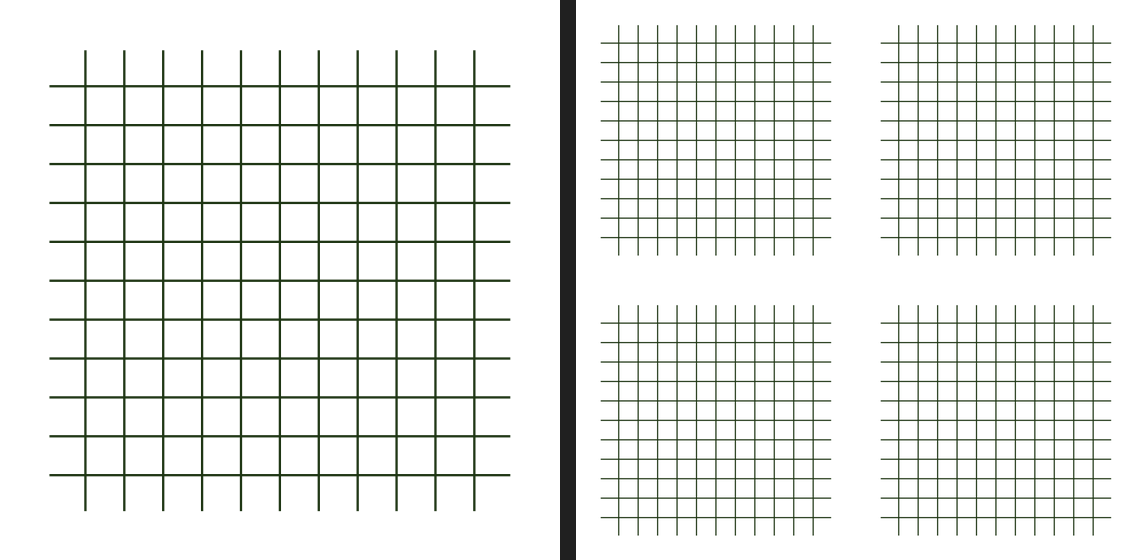
Left: one tile. Right: repeated 2 by 2.
Reproduce this pattern procedurally as a WebGL 1 fragment shader.

```glsl
precision highp float;

uniform vec2 u_resolution;

const vec3 PAPER = vec3(1.0);
const vec3 INK = vec3(0.12, 0.21, 0.08);

const vec2 GRID_CENTER = vec2(0.4998, 0.4987);
const float LINES_PER_SIDE = 5.0;   // lines on each side of the central one
const float SPACING = 0.06945;
const float LINE_WIDTH = 0.0041;
const float HALF_LENGTH = 0.4115;

// Share of a pixel-wide window covered by a band around zero
float bandCoverage(float offset, float halfWidth, float pixel) {
  float left = max(offset - 0.5 * pixel, -halfWidth);
  float right = min(offset + 0.5 * pixel, halfWidth);
  return clamp((right - left) / pixel, 0.0, 1.0);
}

// Signed offset to the nearest line of a limited row of lines
float offsetToLine(float position, float spacing, float lastIndex) {
  float index = floor(position / spacing + 0.5);
  return position - spacing * clamp(index, -lastIndex, lastIndex);
}

// Parallel strokes: repeated in "across", cut to length in "along"
float strokes(float across, float along, float pixel) {
  float offset = offsetToLine(across, SPACING, LINES_PER_SIDE);
  return bandCoverage(offset, 0.5 * LINE_WIDTH, pixel)
       * bandCoverage(along, HALF_LENGTH, pixel);
}

void main() {
  vec2 uv = gl_FragCoord.xy / u_resolution;
  vec2 pixel = 1.0 / u_resolution;
  vec2 p = fract(uv) - GRID_CENTER;

  // Both stroke directions, merged where they cross
  float vertical = strokes(p.x, p.y, pixel.x);
  float horizontal = strokes(p.y, p.x, pixel.y);
  float ink = 1.0 - (1.0 - vertical) * (1.0 - horizontal);

  gl_FragColor = vec4(mix(PAPER, INK, ink), 1.0);
}
```
